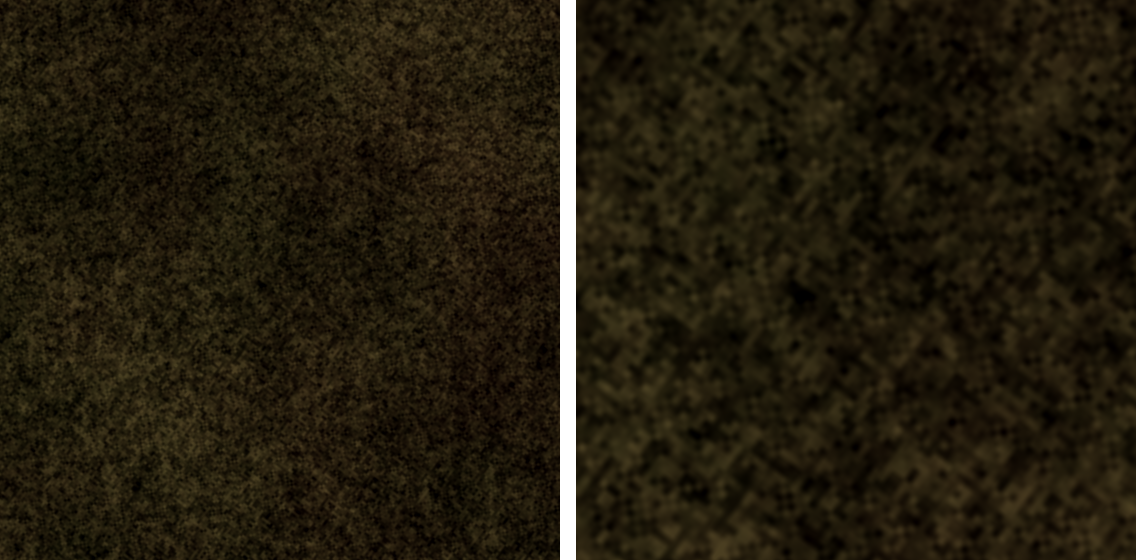
Left: the whole. Right: its middle third, enlarged.
A WebGL 1 fragment shader for this texture:

```glsl
precision highp float;
// Dark, mottled olive-brown earth with fine grain and soft diagonal clumps.

uniform vec2 u_resolution;

#define GRAIN_SCALE 215.0   // finest grains across the canvas
#define GRAIN_AMOUNT 0.44
#define CLUMP_SCALE 34.0    // diagonal clumps across the canvas
#define CLUMP_AMOUNT 0.17
#define CLOUD_SCALE 3.2     // broad light and dark patches
#define CLOUD_AMOUNT 0.21
#define BASE_TONE 0.40
#define HUE_AMOUNT 0.011

const vec3 SHADOW = vec3(0.060, 0.040, 0.010);
const vec3 LIGHT = vec3(0.230, 0.190, 0.098);
const mat2 TURN = mat2(0.80, 0.60, -0.60, 0.80);

float hash(vec2 p) {
  vec3 q = fract(p.xyx * 0.1031);
  q += dot(q, q.yzx + 33.33);
  return fract((q.x + q.y) * q.z);
}

// Smooth value noise in -1..1
float noise(vec2 p) {
  vec2 cell = floor(p);
  vec2 f = fract(p);
  f = f * f * (3.0 - 2.0 * f);
  float low = mix(hash(cell), hash(cell + vec2(1.0, 0.0)), f.x);
  float high = mix(hash(cell + vec2(0.0, 1.0)), hash(cell + 1.0), f.x);
  return 2.0 * mix(low, high, f.y) - 1.0;
}

// Broad patches: each octave is turned to hide the lattice
float clouds(vec2 p) {
  float sum = 0.0;
  float weight = 1.0;
  for (int i = 0; i < 4; i++) {
    sum += weight * noise(p);
    p = TURN * p * 2.07 + 17.3;
    weight *= 0.68;
  }
  return sum;
}

// Fine grain: from the smallest specks up to small crumbs
float grain(vec2 p) {
  float sum = 0.0;
  float weight = 1.0;
  for (int i = 0; i < 3; i++) {
    p = TURN * p + 41.7;
    sum += weight * noise(p);
    p *= 0.54;
    weight *= 0.68;
  }
  return sum;
}

// Clumps stretched along the rising diagonal, with a lit upper left side
float clumps(vec2 uv) {
  vec2 warp = vec2(noise(uv * 19.0 + 5.0), noise(uv * 19.0 + 63.0));
  vec2 p = TURN * (uv + 0.012 * warp);
  p = vec2(p.x + p.y, 0.6 * (p.y - p.x)) * CLUMP_SCALE;
  float body = noise(p + 90.0) + 0.7 * noise(p * 2.1 + 130.0);
  float relief = noise(p * 1.6 + 23.0) - noise(p * 1.6 + vec2(23.4, 22.7));
  return 0.7 * body + 0.6 * relief;
}

// Soft round spot of strength 1 at its centre
float spot(vec2 uv, vec2 centre, vec2 radius) {
  vec2 d = (uv - centre) / radius;
  return exp(-dot(d, d));
}

// Overall shading: pale upper right, dim lower right and right rim
float shading(vec2 uv) {
  float tone = 0.16 * spot(uv, vec2(0.74, 0.78), vec2(0.24, 0.24));
  tone += 0.10 * spot(uv, vec2(0.10, 0.90), vec2(0.16, 0.14));
  tone += 0.07 * spot(uv, vec2(0.22, 0.38), vec2(0.25, 0.20));
  tone -= 0.24 * spot(uv, vec2(0.82, 0.18), vec2(0.28, 0.20));
  tone -= 0.16 * spot(uv, vec2(1.02, 0.55), vec2(0.16, 0.35));
  tone -= 0.14 * spot(uv, vec2(0.05, 0.67), vec2(0.16, 0.09));
  return tone;
}

void main() {
  vec2 uv = gl_FragCoord.xy / u_resolution;

  float roughness = mix(1.25, 0.7, smoothstep(0.15, 0.75, uv.y));
  float tone = BASE_TONE + shading(uv);
  tone += CLOUD_AMOUNT * clouds(uv * CLOUD_SCALE + 7.0);
  tone += CLUMP_AMOUNT * roughness * clumps(uv);

  // Grain fades slightly where the ground is dark
  float grainGain = mix(0.75, 1.1, smoothstep(0.0, 0.6, tone));
  tone += GRAIN_AMOUNT * grainGain * grain(uv * GRAIN_SCALE);
  tone = clamp(tone, -0.32, 1.35);

  // Blue rises late, so the midtones stay olive
  vec3 ramp = vec3(tone, tone, tone * mix(0.84, 1.0, clamp(tone, 0.0, 1.0)));
  vec3 color = SHADOW + (LIGHT - SHADOW) * ramp;

  // Drift between mossy green on the left and brown on the right
  float hue = noise(uv * 7.0 + 51.0) + 0.6 * noise(uv * 95.0 + 11.0);
  hue += 1.2 * (uv.x - 0.5);
  color += HUE_AMOUNT * hue * vec3(0.6, -0.35, 0.1);

  gl_FragColor = vec4(clamp(color, 0.0, 1.0), 1.0);
}
```
